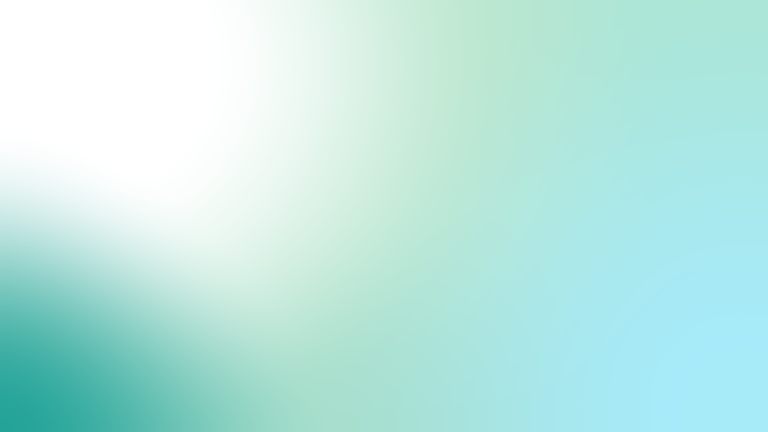
Write a Shadertoy shader that draws this background.

```glsl
// Soft mesh gradient: white glow upper left, teal lower left, mint middle, sky blue lower right.

// Colours
const vec3 MINT  = vec3(0.735, 0.905, 0.815);
const vec3 AQUA  = vec3(0.67, 0.90, 0.84);
const vec3 SAGE  = vec3(0.655, 0.87, 0.80);
const vec3 SKY   = vec3(0.655, 0.92, 0.978);
const vec3 WHITE = vec3(1.0);
const vec3 TEAL  = vec3(0.14, 0.64, 0.60);

// Glow centres, as fractions of the canvas
const vec2 SKY_CENTER   = vec2(0.968, 0.05);
const vec2 WHITE_CENTER = vec2(0.084, 0.85);
const vec2 TEAL_CENTER  = vec2(0.0, 0.0);

// Axis scales of each glow
const vec2 SKY_SCALE   = vec2(1.0, 1.0);
const vec2 WHITE_SCALE = vec2(1.0, 1.1);
const vec2 TEAL_SCALE  = vec2(0.92, 1.0);

// Inner and outer radii, in canvas heights
const vec2 SKY_RADII   = vec2(0.10, 1.05);
const vec2 WHITE_RADII = vec2(0.30, 1.04);
const vec2 TEAL_RADII  = vec2(0.00, 0.72);

// Contour roundness: 2 is an ellipse, lower is closer to a diamond
const float ROUND = 2.0;
const float TEAL_ROUNDNESS = 1.6;

// Strength of a glow: 1 inside the inner radius, 0 beyond the outer one
float glow(vec2 offset, vec2 scale, vec2 radii, float roundness) {
    vec2 q = pow(abs(offset * scale), vec2(roundness));
    float dist = pow(q.x + q.y, 1.0 / roundness);
    return 1.0 - smoothstep(radii.x, radii.y, dist);
}

void mainImage(out vec4 fragColor, in vec2 fragCoord) {
    vec2 uv = fragCoord / iResolution.xy;
    vec2 aspect = vec2(iResolution.x / iResolution.y, 1.0);

    // Base wash: mint to aqua on the right, sage along the bottom
    vec3 color = mix(MINT, AQUA, smoothstep(0.58, 0.90, uv.x));
    color = mix(color, SAGE, 1.0 - smoothstep(0.0, 0.55, uv.y));

    // Glows, from back to front
    float sky = glow((uv - SKY_CENTER) * aspect, SKY_SCALE, SKY_RADII, ROUND);
    float white = glow((uv - WHITE_CENTER) * aspect, WHITE_SCALE, WHITE_RADII, ROUND);
    float teal = glow((uv - TEAL_CENTER) * aspect, TEAL_SCALE, TEAL_RADII, TEAL_ROUNDNESS);
    color = mix(color, SKY, sky);
    color = mix(color, WHITE, white);
    color = mix(color, TEAL, teal);

    fragColor = vec4(color, 1.0);
}
```
